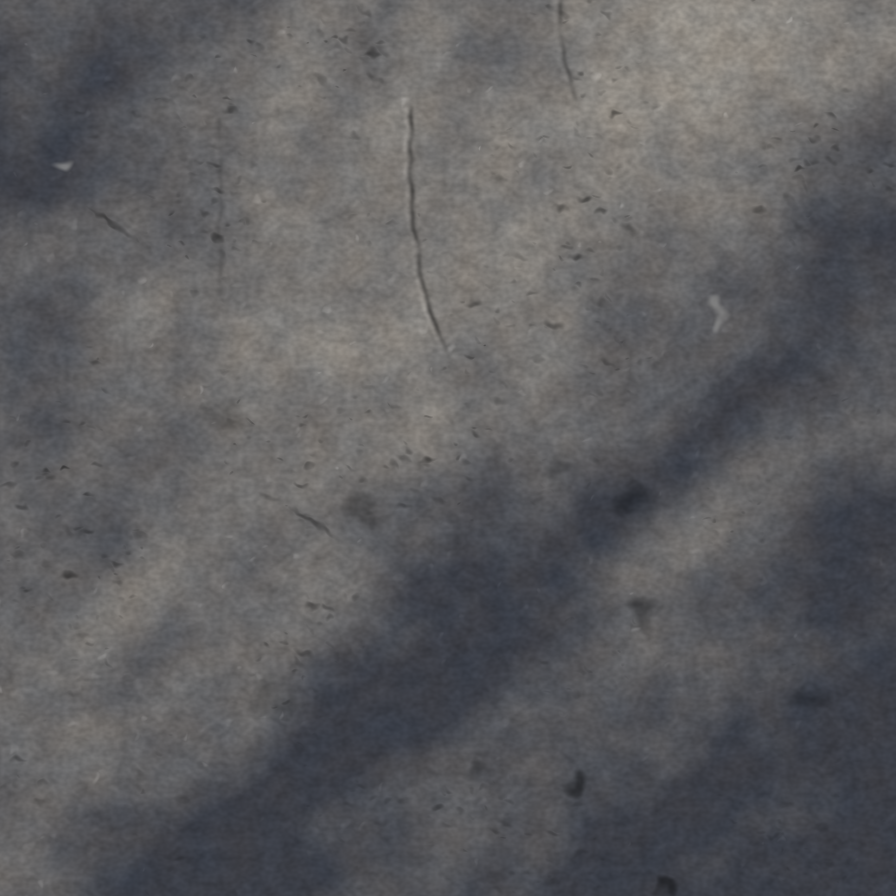
A WebGL 1 fragment shader for this texture:

```glsl
precision highp float;
uniform vec2 u_resolution;

vec2 hash2(vec2 p) {
  vec3 q = fract(p.xyx * vec3(0.1031, 0.1030, 0.0973));
  q += dot(q, q.yzx + 33.33);
  return fract((q.xx + q.yz) * q.zy);
}

float gradientDot(vec2 cell, vec2 offset) {
  float angle = 6.2832 * hash2(cell + 57.0).x;
  return dot(vec2(cos(angle), sin(angle)), offset);
}

float noise(vec2 p) {
  vec2 i = floor(p), f = p - i;
  vec2 u = f * f * f * (f * (f * 6.0 - 15.0) + 10.0);
  vec2 e = vec2(0.0, 1.0);
  return mix(mix(gradientDot(i, f), gradientDot(i + e.yx, f - e.yx), u.x),
             mix(gradientDot(i + e.xy, f - e.xy), gradientDot(i + 1.0, f - 1.0), u.x), u.y);
}

float fbm(vec2 p) {
  float sum = 0.0, amplitude = 1.0;
  for (int i = 0; i < 4; i++) {
    sum += amplitude * noise(p);
    p = mat2(0.8, 0.6, -0.6, 0.8) * p * 2.03 + 17.3;
    amplitude *= 0.5;
  }
  return sum;
}

float bump(float x, float width) {
  return exp(-x * x / (width * width));
}

// Scattered soft ellipses; size is in canvas units, tilt in radians
float flecks(vec2 p, float cells, vec2 size, float tilt, float share, float seed) {
  float cover = 0.0;
  vec2 home = floor(p * cells);
  for (int y = -1; y <= 1; y++) {
    for (int x = -1; x <= 1; x++) {
      vec2 cell = home + vec2(x, y);
      vec2 place = hash2(cell + seed);
      vec2 kind = hash2(cell + seed + 31.7);
      vec2 d = p - (cell + place) / cells;
      float a = tilt + (kind.y - 0.5) * 1.2;
      d = vec2(cos(a) * d.x + sin(a) * d.y, cos(a) * d.y - sin(a) * d.x);
      float r = length(d / (size * (0.5 + 0.7 * place.y)));
      float strength = step(kind.x, share) * (0.3 + 0.7 * kind.y);
      cover = max(cover, strength * (1.0 - smoothstep(0.2, 1.4, r)));
    }
  }
  return cover;
}

// Thin crack running down from its top, with a paler lip on the left
float crack(vec2 p, vec2 top, float drop, float bend) {
  float t = (top.y - p.y) / drop;
  float x = p.x - top.x - bend * t * t * t - 0.006 * noise(vec2(p.y * 38.0, top.x * 9.0));
  float ends = smoothstep(-0.02, 0.03, t) * (1.0 - smoothstep(0.8, 1.05, t));
  float broken = 0.7 + 1.0 * noise(p * 45.0);
  return ends * broken * (bump(x, 0.003) - 0.35 * bump(x + 0.006, 0.003));
}

void main() {
  vec2 uv = gl_FragCoord.xy / u_resolution;

  // Blurred diagonal bands of sun and shade
  vec2 warped = uv + 0.12 * vec2(noise(uv * 4.0), noise(uv * 4.0 + 23.0));
  float along = (warped.x + warped.y) * 0.7071;
  float across = (warped.x - warped.y) * 0.7071;
  float light = 0.36 + 0.38 * (uv.y - 0.5);
  light += 0.30 * bump(across + 0.1, 0.17);
  light -= 0.34 * bump(across - 0.18, 0.09);
  light -= 0.26 * smoothstep(0.3, 0.5, across);
  light -= 0.36 * smoothstep(0.38, 0.65, -across);
  vec2 steep = mat2(0.83, 0.56, -0.56, 0.83) * uv;
  light += 0.36 * noise(vec2(along * 3.0, across * 8.0) + 4.0);
  light += 0.24 * noise(vec2(steep.x * 13.0, steep.y * 6.0) + 31.0);
  light += 0.17 * fbm(uv * 13.0);
  light = clamp(light, -0.02, 1.08);
  vec3 color = mix(vec3(0.24, 0.25, 0.28), vec3(0.58, 0.56, 0.53), light);

  // Concrete grain, slightly drawn out sideways
  float grain = 0.12 * fbm(uv * vec2(48.0, 60.0)) + 0.11 * noise(uv * vec2(140.0, 180.0));
  color *= 1.0 + grain;
  color += vec3(0.014, 0.0, -0.014) * noise(uv * 24.0);

  // Pits, scratches and stains
  vec2 rough = uv + 0.006 * vec2(noise(uv * 90.0), noise(uv * 90.0 + 11.0));
  float patchy = smoothstep(-0.25, 0.35, noise(uv * 7.0 + 40.0));
  patchy *= 0.35 + 0.65 * smoothstep(0.0, 0.5, light);
  float pits = flecks(rough, 36.0, vec2(0.0085, 0.004), -0.4, 0.28, 3.0) * patchy;
  pits = max(pits, 0.6 * patchy * flecks(rough, 62.0, vec2(0.005, 0.003), -0.2, 0.3, 19.0));
  float scratches = flecks(rough, 6.0, vec2(0.034, 0.004), -0.35, 0.11, 8.0);
  vec2 ragged = uv + 0.026 * vec2(noise(uv * 32.0), noise(uv * 32.0 + 9.0));
  float stains = flecks(ragged, 9.0, vec2(0.021, 0.015), -0.4, 0.24, 45.0);
  stains *= 1.0 - smoothstep(0.4, 0.65, uv.y);
  color *= 1.0 - 0.4 * pits;
  color *= 1.0 - 0.55 * scratches;
  color *= 1.0 - 0.42 * stains;

  // Cracks
  float cracks = crack(uv, vec2(0.458, 0.88), 0.29, 0.048);
  cracks += 0.6 * crack(uv, vec2(0.625, 1.02), 0.14, 0.022);
  cracks += 0.3 * crack(uv, vec2(0.247, 0.87), 0.2, -0.004);
  color *= 1.0 - 0.38 * cracks;

  // Pale chips and rare white spots
  float chips = flecks(rough, 36.0, vec2(0.005, 0.0035), 0.5, 0.16, 71.0);
  float spots = flecks(ragged, 5.0, vec2(0.014, 0.013), 0.0, 0.08, 88.0);
  color += 0.08 * chips * (0.4 + light);
  color = mix(color, vec3(0.66, 0.66, 0.65), 0.8 * spots);

  gl_FragColor = vec4(clamp(color, 0.0, 1.0), 1.0);
}
```
